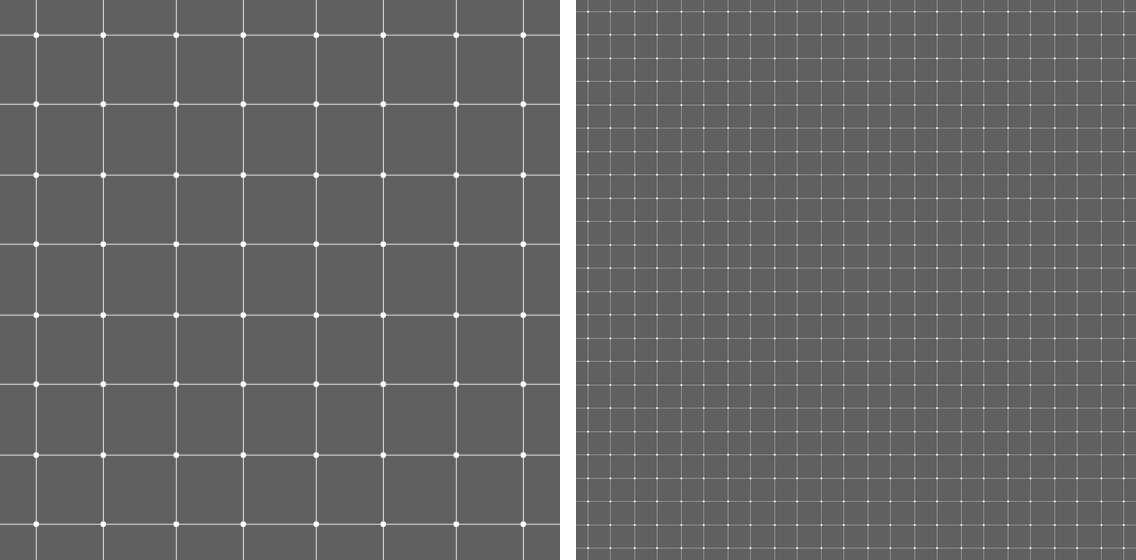
Left: one tile. Right: repeated 3 by 3.
Reproduce this pattern procedurally as a three.js fragment shader.

```glsl
// Thin white grid on flat grey, with a round dot on every crossing.
varying vec2 vUv;

// Share of a pixel-wide window covered by a line, exact even for hairlines
vec2 lineCoverage(vec2 dist, float halfWidth, vec2 pixel) {
  vec2 reach = 0.5 * pixel;
  return (clamp(dist + halfWidth, -reach, reach)
        - clamp(dist - halfWidth, -reach, reach)) / pixel;
}

void main() {
  vec2 pixel = max(fwidth(vUv), vec2(1e-5));

  // Four repeats each way, every one holding a slightly uneven pair of lines
  vec2 cell = fract(vUv * 4.0);
  vec2 pairCentre = vec2(0.4983, 0.5026);
  vec2 pairOffset = vec2(0.2395, 0.2467);
  vec2 toLine = (abs(cell - pairCentre) - pairOffset) / 4.0;

  // Hairlines
  vec2 lines = lineCoverage(toLine, 0.0007, pixel);
  float ink = max(lines.x, lines.y);

  // Dots on the crossings
  float dotEdge = 0.0052 - length(toLine);
  ink = max(ink, clamp(dotEdge / max(pixel.x, pixel.y) + 0.5, 0.0, 1.0));

  vec3 grey = vec3(0.378);
  vec3 white = vec3(1.0);
  gl_FragColor = vec4(mix(grey, white, ink), 1.0);
}
```
